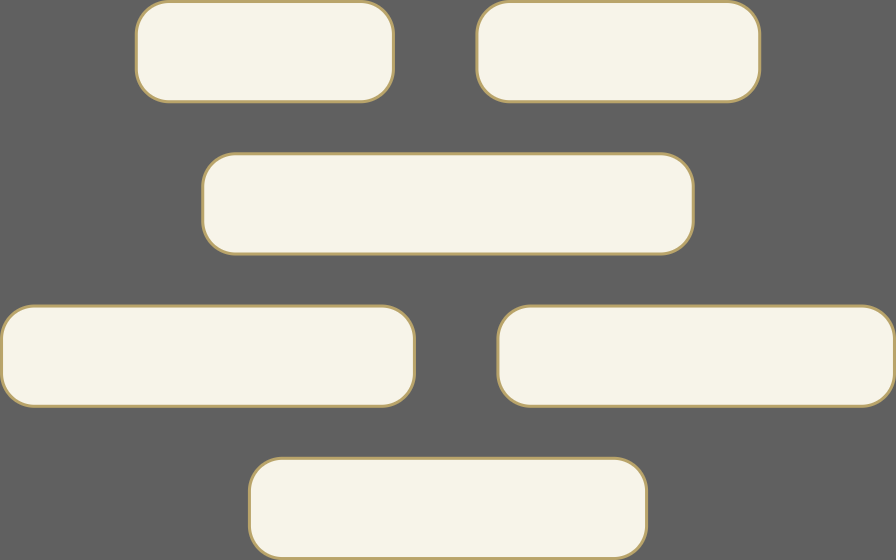
Reproduce this background procedurally as a WebGL 1 fragment shader.

```glsl
precision highp float;
// Four centred rows of cream rounded panels with thin gold borders on flat grey.

uniform vec2 u_resolution;

const vec3 GREY = vec3(0.378);
const vec3 CREAM = vec3(0.969, 0.957, 0.914);
const vec3 GOLD = vec3(0.725, 0.643, 0.416);

// Lengths are fractions of the canvas height.
const float PANEL_HEIGHT = 0.1844;
const float ROW_PITCH = 0.2719;
const float PANEL_GAP = 0.1437;
const float CORNER_RADIUS = 0.0615;
const float BORDER_WIDTH = 0.0054;

// Signed distance to a rounded box centred on the origin.
float roundedBox(vec2 p, vec2 halfSize, float radius) {
    vec2 q = abs(p) - halfSize + radius;
    return length(max(q, 0.0)) + min(max(q.x, q.y), 0.0) - radius;
}

// Distance to a centred row of two panels; a zero second width leaves one.
float panelRow(vec2 p, vec2 widths) {
    float gap = widths.y > 0.0 ? PANEL_GAP : 0.0;
    float halfRow = 0.5 * (widths.x + gap + widths.y);
    vec2 centers = vec2(0.5 * widths.x - halfRow, halfRow - 0.5 * widths.y);
    float halfHeight = 0.5 * PANEL_HEIGHT;
    float d = roundedBox(p - vec2(centers.x, 0.0),
                         vec2(0.5 * widths.x, halfHeight), CORNER_RADIUS);
    if (widths.y > 0.0) {
        d = min(d, roundedBox(p - vec2(centers.y, 0.0),
                              vec2(0.5 * widths.y, halfHeight), CORNER_RADIUS));
    }
    return d;
}

// Panel widths for each row, counted from the top.
vec2 rowWidths(int row) {
    if (row == 0) return vec2(0.4646, 0.5104);
    if (row == 1) return vec2(0.8813, 0.0);
    if (row == 2) return vec2(0.7427, 0.7135);
    return vec2(0.7146, 0.0);
}

// Antialiased coverage of the inside of a shape.
float coverage(float d, float pixel) {
    return clamp(0.5 - d / pixel, 0.0, 1.0);
}

void main() {
    float pixel = 1.0 / u_resolution.y;
    vec2 p = (gl_FragCoord.xy - vec2(0.5 * u_resolution.x, 0.0)) * pixel;

    // Nearest panel over all rows
    float d = 10.0;
    for (int row = 0; row < 4; row++) {
        float centerY = 1.0 - 0.5 * PANEL_HEIGHT - ROW_PITCH * float(row);
        d = min(d, panelRow(p - vec2(0.0, centerY), rowWidths(row)));
    }

    // Border first, then the fill inset by its width
    vec3 color = mix(GREY, GOLD, coverage(d, pixel));
    color = mix(color, CREAM, coverage(d + BORDER_WIDTH, pixel));
    gl_FragColor = vec4(color, 1.0);
}
```
